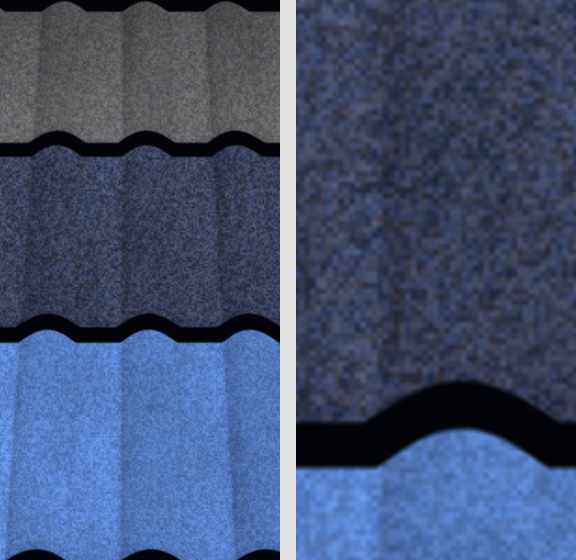
Left, the full canvas; right, a detail of the centre.
Give the GLSL for this texture, as a Shadertoy shader.

```glsl
// Three courses of granule-coated roof tiles in grey, navy and blue.
// Rolls widen toward the viewer; each course ends in a black overlap gap that
// arches over the rolls. Layered value noise gives the mineral grain.

// Geometry, in canvas widths; y runs downward from 0 to 2
const vec4  GAP_TOP     = vec4(0.003, 0.510, 1.169, 2.018);
const vec4  GAP_BOTTOM  = vec4(0.042, 0.560, 1.224, 2.070);
const float PERIOD_TOP  = 0.288;   // roll spacing at the top
const float PERIOD_GROW = 0.062;   // extra spacing per unit of y
const float ROLL_X      = 0.518;   // centre of the middle roll
const float ROLL_DRIFT  = 0.011;
const float ROLL_EDGE   = 0.285;   // half width of a roll, in periods
const float EAVE_EDGE   = 0.325;   // half width of the arch above the gap
const float ROLL_RISE   = 0.128;   // arch heights, in periods
const float EAVE_RISE   = 0.137;
const float SOFT        = 0.0055;  // edge softness

// Colours and surface
const vec3 GAP_COLOR = vec3(0.008, 0.014, 0.035);
const vec3 COURSE_COLOR[3] = vec3[3](
    vec3(0.345, 0.342, 0.350),
    vec3(0.220, 0.243, 0.345),
    vec3(0.325, 0.475, 0.750));
const vec3  GRAIN_AMOUNT = vec3(0.40, 0.75, 0.34);  // per course
const float GRAIN_SCALE  = 150.0;
const float GROOVE_DARK  = 0.22;
const float TINT_AMOUNT  = 0.10;
const float WEAR_AMOUNT  = 0.12;

float hash(vec2 p) {
    vec3 q = fract(vec3(p.xyx) * 0.1031);
    q += dot(q, q.yzx + 33.33);
    return fract((q.x + q.y) * q.z);
}

float valueNoise(vec2 p) {
    vec2 i = floor(p), f = fract(p);
    f = f * f * (3.0 - 2.0 * f);
    return mix(mix(hash(i), hash(i + vec2(1, 0)), f.x),
               mix(hash(i + vec2(0, 1)), hash(i + vec2(1, 1)), f.x), f.y);
}

// Rounded arch of unit height with softly flared feet
float arch(float u, float halfWidth) {
    float k = u / halfWidth;
    return pow(max(0.0, 1.0 - k * k), 1.2);
}

// Fine and medium granules, centred on zero
float grain(vec2 p) {
    float fine = valueNoise(p * GRAIN_SCALE);
    float medium = valueNoise(p * GRAIN_SCALE * 0.53 + 71.0);
    return 0.65 * fine + 0.35 * medium - 0.5;
}

// Shading across a roll: dark left flank, brighter pan, faint right seam
float rollShade(float u) {
    float v = fract(u + ROLL_EDGE);
    float groove = exp(-v / 0.16) * smoothstep(0.0, 0.035, v);
    float seam = exp(-pow((u - ROLL_EDGE) / 0.03, 2.0));
    return 1.03 - GROOVE_DARK * groove - 0.045 * seam
         + 0.05 * smoothstep(0.45, 1.0, v) * smoothstep(1.0, 0.97, v);
}

void mainImage(out vec4 fragColor, in vec2 fragCoord) {
    vec2 uv = fragCoord / iResolution.xy;
    vec2 p = vec2(uv.x, 2.0 * (1.0 - uv.y));

    // Perspective phase across the rolls
    float period = PERIOD_TOP + PERIOD_GROW * p.y;
    float phase = (p.x - ROLL_X - ROLL_DRIFT * p.y) / period;
    float tile = floor(phase + 0.5);
    float u = phase - tile;
    float soft = max(SOFT, 1.0 / iResolution.x);

    float headLift = ROLL_RISE * period * arch(u, ROLL_EDGE);
    float eaveLift = EAVE_RISE * period * arch(u, EAVE_EDGE);
    float speck = grain(p);
    float tint = valueNoise(p * GRAIN_SCALE * 0.7 + 31.0) - 0.5;
    float wear = valueNoise(p * vec2(9.0, 5.0) + 13.0) - 0.5;

    vec3 color = GAP_COLOR;
    for (int i = 0; i < 3; i++) {
        float head = GAP_BOTTOM[i] - headLift;
        float eave = GAP_TOP[i + 1] - eaveLift;
        float mask = smoothstep(-soft, soft, p.y - head)
                   * smoothstep(-soft, soft, eave - p.y);
        float along = clamp((p.y - head) / (eave - head), 0.0, 1.0);

        // Broad light, worn patches and slight differences between tiles
        float light = rollShade(u) + WEAR_AMOUNT * wear;
        light += 0.05 * (hash(vec2(tile + 7.0, float(i) + 3.0)) - 0.5);
        if (i == 0) light += 0.20 * (along - 0.5);
        if (i == 1) light += 0.06 * (0.5 - along);
        if (i == 2) light += 0.14 * (0.5 - p.x);
        light *= 1.0 - 0.12 * exp(-(1.0 - along) * 35.0);

        vec3 surface = COURSE_COLOR[i] * light * (1.0 + GRAIN_AMOUNT[i] * speck);
        surface += TINT_AMOUNT * GRAIN_AMOUNT[i] * tint * vec3(1.0, 0.4, -0.5);
        color = mix(color, surface, mask);
    }

    // Sparse dust in the gaps
    color += 0.012 * speck;
    fragColor = vec4(clamp(color, 0.0, 1.0), 1.0);
}
```
